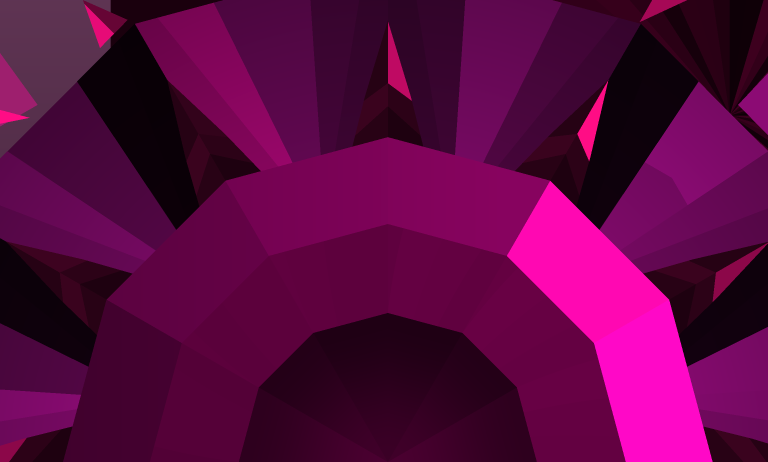
A WebGL 2 fragment shader for this background:

```glsl
#version 300 es
precision highp float;
// A magenta cut gem seen from above: nested twelve-sided rings around a dark core,
// surrounded by a crown of angular facets. Polar sectors choose each facet's shade,
// straight lines in a sector's own frame cut it, and supersampling smooths the edges.
uniform vec2 u_resolution;
out vec4 fragColor;

const float SECTOR = radians(30.0);
const float CENTER_X = 0.505;      // share of canvas width
const float CORE_R = 0.3225;       // ring radii, in canvas heights
const float MID_R = 0.515;
const float TABLE_R = 0.703;
const float GEM_R = 1.095;
const float KITE_TIP = 0.955;
const int SAMPLES = 3;             // per axis

// Shades per sector, counted counter-clockwise from the right
const float TABLE_SHADE[6] = float[](1.0, 1.0, 0.50, 0.48, 0.40, 0.28);
const float MID_SHADE[6] = float[](0.40, 0.40, 0.385, 0.375, 0.36, 0.33);
const float CORE_SHADE[6] = float[](0.18, 0.14, 0.12, 0.12, 0.14, 0.18);
const float BEZEL_SHADE[6] = float[](0.45, 0.43, 0.40, 0.33, 0.28, 0.28);
const float FLANK_LEFT[7] = float[](0.42, 0.38, 0.26, 0.22, 0.04, 0.05, 0.40);
const float FLANK_RIGHT[7] = float[](0.40, 0.06, 0.05, 0.20, 0.50, 0.38, 0.44);
const float GLINT_SHADE[7] = float[](0.50, 0.55, 1.0, 0.75, 0.20, 0.24, 0.55);

const vec3 MAGENTA = vec3(1.0, 0.04, 0.69);
const vec3 PURPLE = vec3(1.0, 0.08, 0.83);
const vec3 RUBY = vec3(1.0, 0.05, 0.52);
const vec3 MAUVE = vec3(0.40, 0.22, 0.35);
const vec3 SHADOW = vec3(0.10, 0.0, 0.05);

float hash(float n) { return fract(sin(n * 91.7) * 437.5); }

float cross2(vec2 a, vec2 b) { return a.x * b.y - a.y * b.x; }

bool inTriangle(vec2 p, vec2 a, vec2 b, vec2 c) {
    vec3 side = vec3(cross2(b - a, p - a), cross2(c - b, p - b), cross2(a - c, p - c));
    return all(greaterThan(side, vec3(0.0))) || all(lessThan(side, vec3(0.0)));
}

// Neighbouring stones showing in the upper corners
vec3 surroundings(vec2 p) {
    if (p.x < 0.0) {
        if (inTriangle(p, vec2(-0.66, 1.0), vec2(-0.563, 0.957), vec2(-0.623, 0.896)))
            return RUBY * (p.x + p.y > 0.335 ? 0.4 : 0.9);
        if (inTriangle(p, vec2(-0.85, 0.765), vec2(-0.775, 0.745), vec2(-0.85, 0.73)))
            return RUBY;
        if (inTriangle(p, vec2(-0.85, 0.9), vec2(-0.758, 0.773), vec2(-0.85, 0.72)))
            return vec3(0.62, 0.12, 0.43);
        return p.x < -0.60 ? MAUVE * (0.85 + 0.3 * (p.y - 0.75)) : SHADOW;
    }
    if (inTriangle(p, vec2(0.545, 0.952), vec2(0.578, 1.01), vec2(0.67, 1.01)))
        return RUBY * 0.65;
    if (inTriangle(p, vec2(0.84, 0.86), vec2(0.758, 0.773), vec2(0.84, 0.69)))
        return PURPLE * 0.55;
    float blade = floor(atan(p.y - 0.75, p.x - 0.74) * 7.0);
    return SHADOW * (0.5 + 2.2 * hash(blade));
}

// Dark kite on each ring vertex; q is (outward, sideways)
vec3 kite(vec2 q, int k) {
    bool upper = q.x > 0.82 - 0.74 * abs(q.y);
    if (upper && q.y < 0.0) return RUBY * GLINT_SHADE[k];
    if (upper) return RUBY * 0.15;
    bool foot = q.x < 0.77 - 0.9 * abs(q.y);
    return RUBY * (foot ? 0.13 : 0.19) * (q.y > 0.0 ? 1.2 : 0.9);
}

vec3 crown(vec2 p, float angle) {
    int k = int(floor(angle / SECTOR + 0.5));
    float axis = float(k) * SECTOR;
    vec2 outward = vec2(cos(axis), sin(axis));
    vec2 q = vec2(dot(p, outward), cross2(outward, p));
    float side = abs(q.y);
    float kiteWidth = q.x < 0.79 ? mix(0.075, 0.05, (q.x - 0.69) / 0.10)
                                 : 0.05 * (KITE_TIP - q.x) / (KITE_TIP - 0.79);
    if (side < kiteWidth) return kite(q, k);

    float falloff = mix(1.12, 0.88, (length(p) - TABLE_R) / (GEM_R - TABLE_R));
    if (side > 0.146 + 0.066 * (q.x - 0.674)) {
        int bezel = min(int(angle / SECTOR), 5);
        float shade = BEZEL_SHADE[bezel];
        // Lighter outer half on one bezel
        if (bezel == 1 && q.x > 0.84) shade += 0.09;
        return PURPLE * shade * falloff;
    }
    float shade = q.y > 0.0 ? FLANK_LEFT[k] : FLANK_RIGHT[k];
    // Faint reflected wedge inside each flank
    shade *= side > 0.11 - 0.16 * (q.x - 0.7) ? 1.05 : 0.92;
    vec3 tint = k == 4 ? MAGENTA : PURPLE;
    return tint * shade * falloff;
}

vec3 gem(vec2 p) {
    float angle = atan(p.y, p.x);
    int s = clamp(int(angle / SECTOR), 0, 5);
    float local = mod(angle, SECTOR) - 0.5 * SECTOR;
    float r = length(p) * cos(local) / cos(0.5 * SECTOR);  // twelve-sided radius
    if (r > GEM_R) return surroundings(p);
    if (r > TABLE_R) return crown(p, angle);
    if (r > MID_R) {
        float slope = s < 2 ? 1.0 : 1.0 + 0.25 * (p.x + 0.1 * float(s - 2));
        return vec3(1.0, s < 2 ? 0.03 : 0.02, s == 0 ? 0.78 : 0.70)
             * TABLE_SHADE[s] * clamp(slope, 0.9, 1.06);
    }
    if (r > CORE_R) {
        float fold = hash(floor(angle / SECTOR * 3.0 + 2.0 * (r - CORE_R)));
        return MAGENTA * vec3(1.0, 0.2, 0.95) * MID_SHADE[s] * (0.97 + 0.06 * fold);
    }
    float glow = 1.0 - smoothstep(0.0, CORE_R, r);
    return vec3(1.0, 0.0, 0.65) * (CORE_SHADE[s] + 0.11 * glow);
}

void main() {
    vec3 color = vec3(0.0);
    for (int i = 0; i < SAMPLES * SAMPLES; i++) {
        vec2 offset = (vec2(i % SAMPLES, i / SAMPLES) + 0.5) / float(SAMPLES) - 0.5;
        vec2 p = gl_FragCoord.xy + offset - vec2(CENTER_X * u_resolution.x, 0.0);
        color += gem(p / u_resolution.y);
    }
    fragColor = vec4(color / float(SAMPLES * SAMPLES), 1.0);
}
```
